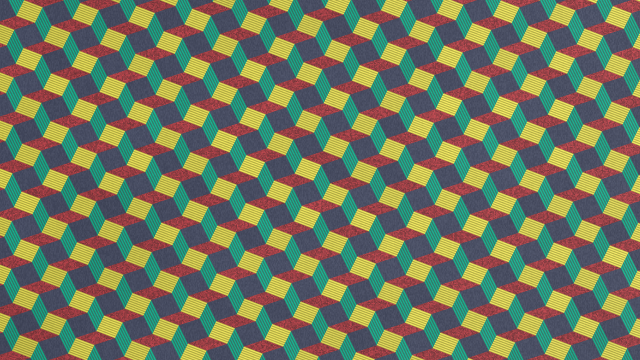
Reproduce this pattern procedurally as a Shadertoy shader.

```glsl
// Woven cloth of tilted cubes: striped yellow and teal, mottled red and plain slate faces.
#define ORIGIN vec2(0.199, 0.815)       // corner of one yellow face, canvas height = 1
#define ACROSS_A vec2(0.0518, -0.0197)  // long-row edges, alternating A and B
#define ACROSS_B vec2(0.0252, -0.0507)
#define UP_A vec2(0.0220, 0.0440)       // column edges, alternating A and B
#define UP_B vec2(0.0567, 0.0185)
#define YELLOW vec3(0.79, 0.76, 0.31)
#define TEAL vec3(0.15, 0.57, 0.48)
#define RED vec3(0.60, 0.25, 0.27)
#define SLATE vec3(0.28, 0.30, 0.38)
#define YELLOW_LINES 8.0
#define TEAL_LINES 6.0
#define WEAR 0.06

float hash(vec2 p) {
    vec3 q = fract(vec3(p.xyx) * 0.1031);
    q += dot(q, q.yzx + 33.33);
    return fract((q.x + q.y) * q.z);
}

float noise(vec2 p) {
    vec2 i = floor(p), f = fract(p);
    f = f * f * (3.0 - 2.0 * f);
    return mix(mix(hash(i), hash(i + vec2(1, 0)), f.x),
               mix(hash(i + vec2(0, 1)), hash(i + vec2(1, 1)), f.x), f.y);
}

// Lines from -1 to 1 that fade as they near the size of a pixel
float stripes(float t, float count, float pixel) {
    float rate = count * pixel;
    return -cos(6.2832 * count * t) * exp(-1.5 * rate * rate);
}

// Signed distance inside a parallelogram, positive within
float insideFace(vec2 ab, vec2 e, vec2 f) {
    float area = abs(e.x * f.y - e.y * f.x);
    vec2 edge = min(ab, 1.0 - ab) * area / vec2(length(f), length(e));
    return min(edge.x, edge.y);
}

vec3 faceColor(int kind, vec2 ab, vec2 p, float pixel) {
    if (kind == 0) {
        float line = stripes(ab.y, YELLOW_LINES, pixel / 0.049);
        return YELLOW + vec3(0.13, 0.13, 0.06) * line;
    }
    if (kind == 1) {
        float line = stripes(ab.y, TEAL_LINES, pixel / 0.039);
        return TEAL + vec3(-0.08, 0.15, 0.09) * line;
    }
    if (kind == 2) {
        float mottle = noise(p * 300.0) + 0.5 * noise(p * 520.0 + 7.0) - 0.75;
        return RED + vec3(0.24, 0.06, 0.07) * mottle;
    }
    return SLATE + 0.05 * (noise(p * vec2(450.0, 220.0)) - 0.5);
}

void mainImage(out vec4 fragColor, in vec2 fragCoord) {
    vec2 p = fragCoord / iResolution.y;
    float pixel = 1.0 / iResolution.y;
    vec2 stepU = ACROSS_A + ACROSS_B, stepV = UP_A + UP_B;
    vec2 home = floor(inverse(mat2(stepU, stepV)) * (p - ORIGIN));

    // Blend the faces of nearby cells by their coverage of the pixel
    vec3 sum = vec3(0.0);
    float total = 0.0001;
    for (int j = -1; j <= 1; j++)
    for (int i = -1; i <= 1; i++) {
        vec2 cell = home + vec2(i, j);
        vec2 local = p - ORIGIN - cell.x * stepU - cell.y * stepV;
        for (int kind = 0; kind < 4; kind++) {
            bool secondU = kind == 1 || kind == 3;
            bool secondV = kind >= 2;
            vec2 e = secondU ? ACROSS_B : ACROSS_A;
            vec2 f = secondV ? UP_B : UP_A;
            vec2 corner = (secondU ? ACROSS_A : vec2(0.0)) + (secondV ? UP_A : vec2(0.0));
            vec2 ab = inverse(mat2(e, f)) * (local - corner);
            float cover = smoothstep(-0.6 * pixel, 0.6 * pixel, insideFace(ab, e, f));
            if (cover > 0.0) {
                float shade = 1.0 + WEAR * (hash(cell + 40.0 + float(kind) * 9.0) - 0.5);
                sum += cover * shade * faceColor(kind, ab, p, pixel);
                total += cover;
            }
        }
    }
    vec3 color = sum / total;

    // Cloth grain, soft uneven light and a paler right side
    float side = fragCoord.x / iResolution.x;
    color *= 1.0 + WEAR * (noise(p * vec2(260.0, 420.0)) - 0.5);
    color *= 1.0 + WEAR * (noise(p * 3.0) - 0.5) + 0.10 * (side - 0.5);
    color = mix(color, vec3(dot(color, vec3(0.333))), 0.10 * (side - 0.5));
    fragColor = vec4(clamp(color, 0.0, 1.0), 1.0);
}
```
